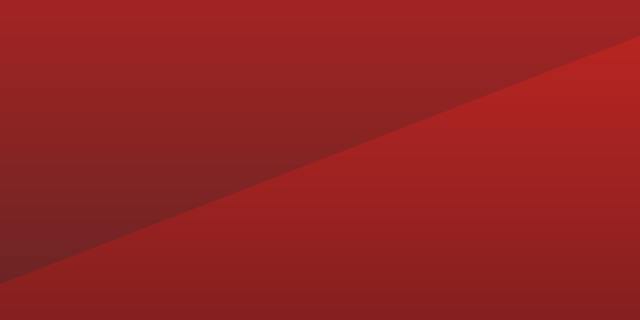
Reproduce this background procedurally as a Shadertoy shader.

```glsl
// Two flat red panels meeting along a rising diagonal edge.
// Each panel carries its own vertical gradient, and a signed distance
// to the diagonal blends the panels with a smooth edge.

const vec3 BACK_TOP     = vec3(0.635, 0.143, 0.135);
const vec3 BACK_BOTTOM  = vec3(0.430, 0.143, 0.143);
const vec3 FRONT_TOP    = vec3(0.720, 0.143, 0.130);
const vec3 FRONT_BOTTOM = vec3(0.520, 0.125, 0.125);

// Heights where the diagonal meets the left and right sides
const float EDGE_LEFT  = 0.112;
const float EDGE_RIGHT = 0.888;

// Vertical blend between two colours over a range of heights
vec3 verticalGradient(float y, float low, float high, vec3 bottom, vec3 top) {
    return mix(bottom, top, clamp((y - low) / (high - low), 0.0, 1.0));
}

// Signed distance to the line through a and b, positive above it
float lineDistance(vec2 p, vec2 a, vec2 b) {
    vec2 along = normalize(b - a);
    return dot(p - a, vec2(-along.y, along.x));
}

void mainImage(out vec4 fragColor, in vec2 fragCoord) {
    // Canvas units: height is 1, width is the aspect ratio
    float aspect = iResolution.x / iResolution.y;
    vec2 p = fragCoord / iResolution.y;
    float pixel = 1.0 / iResolution.y;

    // Panel gradients
    vec3 back = verticalGradient(p.y, EDGE_LEFT, 1.0, BACK_BOTTOM, BACK_TOP);
    vec3 front = verticalGradient(p.y, 0.0, EDGE_RIGHT, FRONT_BOTTOM, FRONT_TOP);

    // Diagonal edge
    float edge = lineDistance(p, vec2(0.0, EDGE_LEFT), vec2(aspect, EDGE_RIGHT));
    float backMask = smoothstep(-0.75 * pixel, 0.75 * pixel, edge);

    fragColor = vec4(mix(front, back, backMask), 1.0);
}
```
